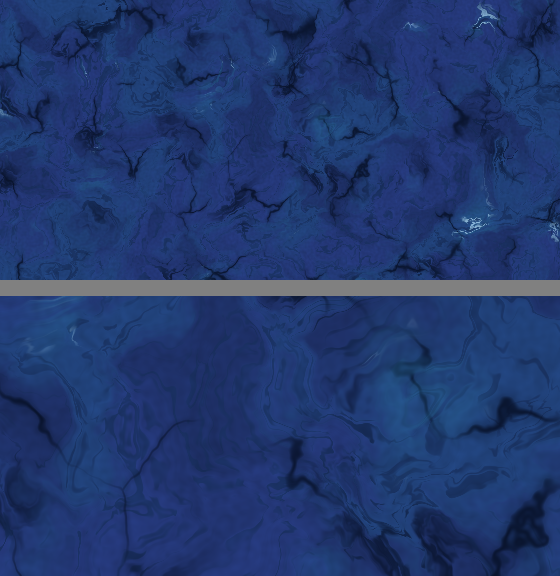
Top, the full canvas; bottom, a detail of the centre.
Reproduce this texture procedurally as a WebGL 1 fragment shader.

```glsl
precision highp float;
// Deep blue marbled stone: folded pigment, inky cracks and sparse pale slivers.

uniform vec2 u_resolution;

const vec3 VIOLET = vec3(0.142, 0.218, 0.475);
const vec3 AZURE  = vec3(0.128, 0.258, 0.480);
const vec3 NAVY   = vec3(0.118, 0.188, 0.405);
const vec3 DEEP   = vec3(0.092, 0.182, 0.360);
const vec3 INK    = vec3(0.030, 0.070, 0.165);
const vec3 TEAL   = vec3(0.150, 0.390, 0.570);
const vec3 PALE   = vec3(0.580, 0.740, 0.860);

vec2 hash2(vec2 p) {
  vec3 h = fract(p.xyx * vec3(0.1031, 0.1030, 0.0973));
  h += dot(h, h.yzx + 33.33);
  return fract((h.xx + h.yz) * h.zy);
}

float corner(vec2 cell, vec2 f, vec2 offset) {
  return dot(hash2(cell + offset) * 2.0 - 1.0, f - offset);
}

// Gradient noise, roughly -1 to 1
float noise(vec2 p) {
  vec2 i = floor(p), f = fract(p);
  vec2 u = f * f * f * (f * (f * 6.0 - 15.0) + 10.0);
  float low = mix(corner(i, f, vec2(0.0)), corner(i, f, vec2(1.0, 0.0)), u.x);
  float high = mix(corner(i, f, vec2(0.0, 1.0)), corner(i, f, vec2(1.0)), u.x);
  return 1.4 * mix(low, high, u.y);
}

float fbm(vec2 p) {
  float sum = 0.0, amplitude = 0.5;
  for (int i = 0; i < 5; i++) {
    sum += amplitude * noise(p);
    p = mat2(1.6, 1.2, -1.2, 1.6) * p + 17.3;
    amplitude *= 0.5;
  }
  return sum;
}

// Displaces a point by noise to fold the pattern
vec2 fold(vec2 p, float scale, float amount) {
  return p + amount * vec2(fbm(p * scale + 5.2), fbm(p * scale + 61.7));
}

// Gap between the two nearest scattered seeds: zero on cell borders
float cellBorder(vec2 p) {
  vec2 cell = floor(p);
  float nearest = 8.0, second = 8.0;
  for (int y = -1; y <= 1; y++) {
    for (int x = -1; x <= 1; x++) {
      vec2 c = cell + vec2(float(x), float(y));
      float d = distance(p, c + hash2(c + 40.0));
      second = min(second, max(nearest, d));
      nearest = min(nearest, d);
    }
  }
  return second - nearest;
}

float line(float d, float width) {
  return 1.0 - smoothstep(0.0, width, abs(d));
}

void main() {
  vec2 p = gl_FragCoord.xy / u_resolution.y + 3.0;
  vec2 folded = fold(p, 3.0, 0.26);
  vec2 swirled = fold(folded, 6.5, 0.13);

  // Pigment clouds and the thin layers that follow their contours
  float hue = fbm(folded * 3.2 + 11.0);
  float shade = fbm(swirled * 5.0 + 29.0);
  float layers = noise(vec2(shade * 16.0, hue * 7.0) + 8.0);
  float grain = fbm(swirled * 26.0);

  vec3 color = mix(VIOLET, AZURE, smoothstep(-0.16, 0.16, hue + 0.12 * layers));
  color = mix(color, NAVY, smoothstep(-0.02, 0.24, shade + 0.12 * grain));
  color = mix(color, DEEP, 0.75 * smoothstep(0.08, 0.50, layers + 0.3 * grain));

  // Feathery ink gathered in patches
  float patches = smoothstep(0.08, 0.50, noise(p * 4.3 + 19.0) + 0.5 * shade);
  float feather = line(fbm(swirled * 8.0 + 47.0), 0.12);
  float pool = smoothstep(0.12, 0.45, layers + 0.6 * grain);
  color = mix(color, INK, patches * max(0.8 * feather, 0.6 * pool));

  // Long broken cracks around the folded cells
  float border = cellBorder(fold(p, 5.0, 0.15) * 4.6);
  float broken = smoothstep(-0.15, 0.30, noise(p * 6.0 + 73.0));
  float crack = line(border, 0.035 + 0.035 * broken);
  float halo = 0.3 * line(border, 0.16);
  color = mix(color, INK, broken * max(0.9 * crack, halo));

  // Teal sheen carrying short pale slivers
  float sheen = smoothstep(0.22, 0.58, noise(p * 5.2 + 91.0));
  float ridge = fbm(swirled * 8.5 + 3.0);
  float sliver = line(ridge - 0.04, 0.045);
  float glint = smoothstep(0.02, 0.40, noise(folded * 13.0 + 37.0));
  color = mix(color, TEAL, 0.45 * sheen * line(ridge, 0.16));
  color = mix(color, PALE, 0.9 * sheen * sliver * glint);

  color *= 1.0 + 0.16 * grain + 0.07 * noise(p * 95.0);
  gl_FragColor = vec4(color, 1.0);
}
```
